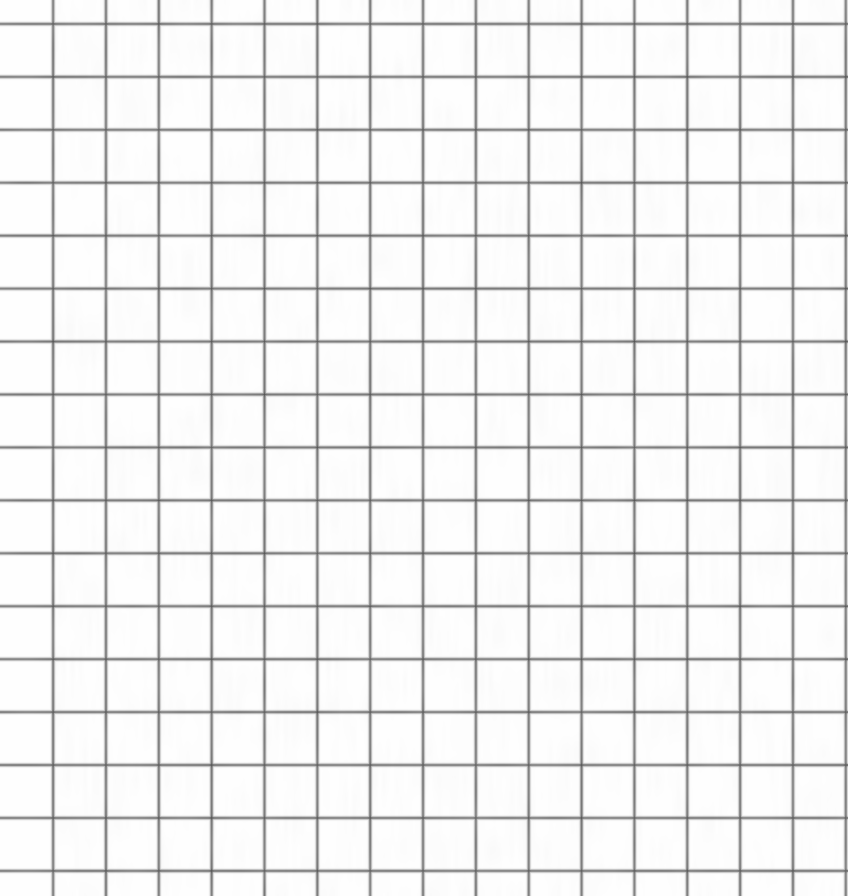
Write a WebGL 2 fragment shader that draws this pattern.

```glsl
#version 300 es
precision highp float;
uniform vec2 u_resolution;
out vec4 fragColor;

float hash(vec2 p) {
  vec3 q = fract(vec3(p.xyx) * 0.1031);
  q += dot(q, q.yzx + 33.33);
  return fract((q.x + q.y) * q.z);
}

float valueNoise(vec2 p) {
  vec2 cell = floor(p), f = fract(p);
  f = f * f * (3.0 - 2.0 * f);
  return mix(mix(hash(cell), hash(cell + vec2(1, 0)), f.x),
             mix(hash(cell + vec2(0, 1)), hash(cell + vec2(1, 1)), f.x), f.y);
}

// Soft ruled line: dist and softness are in canvas heights
float ruledLine(float dist, float softness) {
  return exp(-0.5 * dist * dist / (softness * softness));
}

void main() {
  vec2 p = gl_FragCoord.xy / u_resolution.y;
  vec2 spacing = vec2(0.05898, 0.05908);
  vec2 grid = (p - vec2(0.0003, 0.028)) / spacing;
  vec2 nearest = floor(grid + 0.5);
  vec2 dist = (grid - nearest) * spacing;

  // Off-white paper with faint scanned streaks, clean in the first column
  float streaks = valueNoise(p * vec2(210.0, 24.0));
  float patches = valueNoise(p * 38.0 + 7.0);
  float paper = 0.997 - 0.018 * streaks * patches * step(1.0, grid.x);

  // Grid lines, with slight changes of ink from segment to segment
  float softness = max(0.00127, 0.5 / u_resolution.y);
  float vertical = ruledLine(dist.x, softness) * step(1.0, nearest.x);
  float horizontal = ruledLine(dist.y, softness);
  vertical *= 0.48 + 0.05 * valueNoise(vec2(nearest.x * 5.0, grid.y * 2.0));
  horizontal *= 0.48 + 0.05 * valueNoise(vec2(grid.x * 2.0, nearest.y * 5.0 + 90.0));
  float ink = max(vertical, horizontal) + 0.25 * min(vertical, horizontal);

  fragColor = vec4(vec3(paper * (1.0 - ink)), 1.0);
}
```
